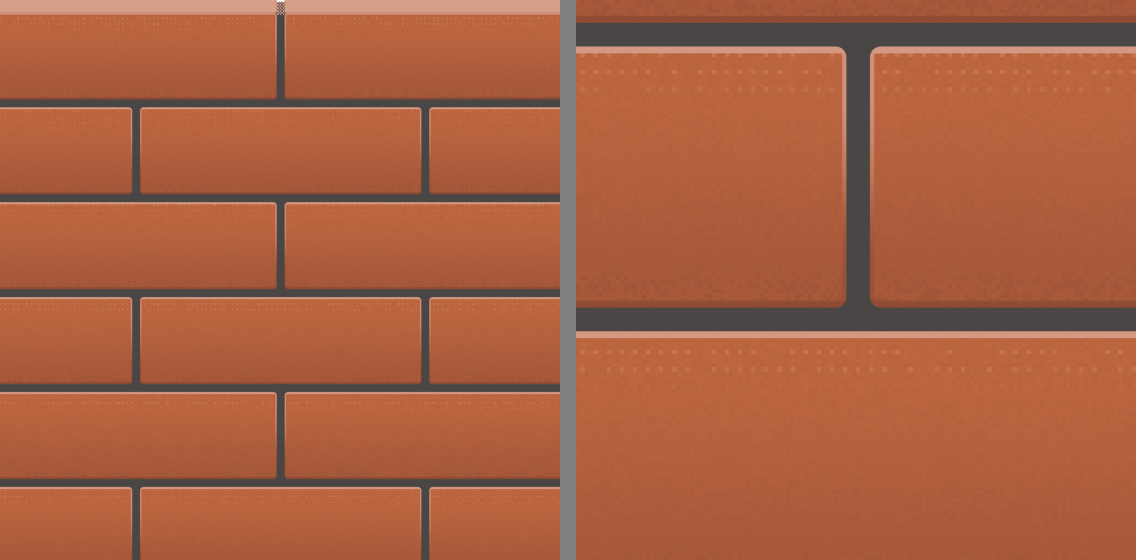
Left: the whole. Right: its middle third, enlarged.
Give the GLSL for this pattern, as a Shadertoy shader.

```glsl
#define PITCH vec2(0.5163, 0.1695)
#define FIRST_JOINT vec2(0.5013, 0.0150)
#define JOINT 0.0140
#define CORNER 0.0065
#define BEVEL 0.0042
#define CAP_HEIGHT 0.0225
#define GRAIN_CELLS 384.0
#define CLAY_TOP vec3(0.735, 0.395, 0.248)
#define CLAY_BOTTOM vec3(0.660, 0.350, 0.228)
#define HIGHLIGHT vec3(0.845, 0.620, 0.530)
#define SHADE vec3(0.540, 0.290, 0.200)
#define MORTAR vec3(0.285, 0.275, 0.270)

float hash(vec2 p) {
    p = fract(p * vec2(0.1031, 0.1137));
    p += dot(p, p.yx + 33.33);
    return fract((p.x + p.y) * p.x * 91.7);
}

float roundedBox(vec2 p, vec2 halfSize, float radius) {
    vec2 q = abs(p) - halfSize + radius;
    return length(max(q, 0.0)) + min(max(q.x, q.y), 0.0) - radius;
}

// Vertical clay gradient with fine dithered grain
vec3 clay(float depth, vec2 p) {
    vec2 cell = floor(p * GRAIN_CELLS);
    float noise = hash(cell);
    vec3 color = mix(CLAY_TOP, CLAY_BOTTOM, smoothstep(0.1, 0.95, depth));
    color *= 1.0 + 0.025 * (noise - 0.5);

    // Sparse light dots near the top, dark dots near the bottom
    float dots = mod(cell.x, 3.0) < 1.0 && mod(cell.y, 4.0) < 1.0 ? 1.0 : 0.0;
    float lightDots = dots * step(0.3, noise) * (1.0 - smoothstep(0.1, 0.26, depth));
    float darkDots = step(0.65, noise) * smoothstep(0.68, 1.0, depth);
    color = mix(color, HIGHLIGHT, 0.28 * lightDots);
    return mix(color, SHADE, 0.30 * darkDots);
}

// Pale upper edge, fading pale sides and dark lower edge
vec3 bevel(vec3 color, vec2 q, vec2 halfSize, float dist, float depth, float aa) {
    float rim = smoothstep(-BEVEL - aa, -BEVEL + aa, dist);
    float top = 1.0 - smoothstep(BEVEL - aa, BEVEL + aa, halfSize.y + q.y);
    float bottom = smoothstep(-BEVEL - aa, -BEVEL + aa, q.y - halfSize.y);
    float sideFade = 0.75 * (1.0 - smoothstep(0.15, 0.8, depth));
    float sideRim = smoothstep(-0.6 * BEVEL - aa, -0.6 * BEVEL + aa, dist);
    color = mix(color, SHADE, 0.45 * sideRim * smoothstep(0.45, 0.9, depth));
    color = mix(color, HIGHLIGHT, sideRim * sideFade * (1.0 - top));
    color = mix(color, HIGHLIGHT, 0.9 * rim * top);
    return mix(color, SHADE, 0.75 * bottom);
}

void mainImage(out vec4 fragColor, in vec2 fragCoord) {
    vec2 p = fragCoord / iResolution.y;
    p.y = 1.0 - p.y;
    float aa = 0.75 / iResolution.y;

    // Running bond: every other course moves by half a brick
    vec2 grid = (p - FIRST_JOINT) / PITCH;
    grid.x += 0.5 * mod(floor(grid.y), 2.0);
    vec2 q = (fract(grid) - 0.5) * PITCH;
    vec2 halfSize = 0.5 * (PITCH - JOINT);
    float dist = roundedBox(q, halfSize, CORNER);
    float depth = clamp(0.5 + 0.5 * q.y / halfSize.y, 0.0, 1.0);

    vec3 brick = bevel(clay(depth, p), q, halfSize, dist, depth, aa);
    vec3 color = mix(MORTAR, brick, 1.0 - smoothstep(-aa, aa, dist));

    // Pale strip along the top, with a checkered joint
    float strip = 1.0 - smoothstep(CAP_HEIGHT - aa, CAP_HEIGHT + aa, p.y);
    color = mix(color, HIGHLIGHT, strip);
    float joint = 1.0 - smoothstep(-aa, aa, abs(p.x - FIRST_JOINT.x) - 0.5 * JOINT);
    float checker = mod(dot(floor(p * GRAIN_CELLS), vec2(1.0)), 2.0);
    vec3 jointColor = mix(MORTAR, HIGHLIGHT, 0.25 + 0.6 * checker);
    jointColor = mix(vec3(0.97), jointColor, smoothstep(0.002, 0.005, p.y));
    float jointStrip = 1.0 - smoothstep(-aa, aa, p.y - CAP_HEIGHT - 0.004);
    color = mix(color, jointColor, joint * jointStrip);

    fragColor = vec4(color, 1.0);
}
```
